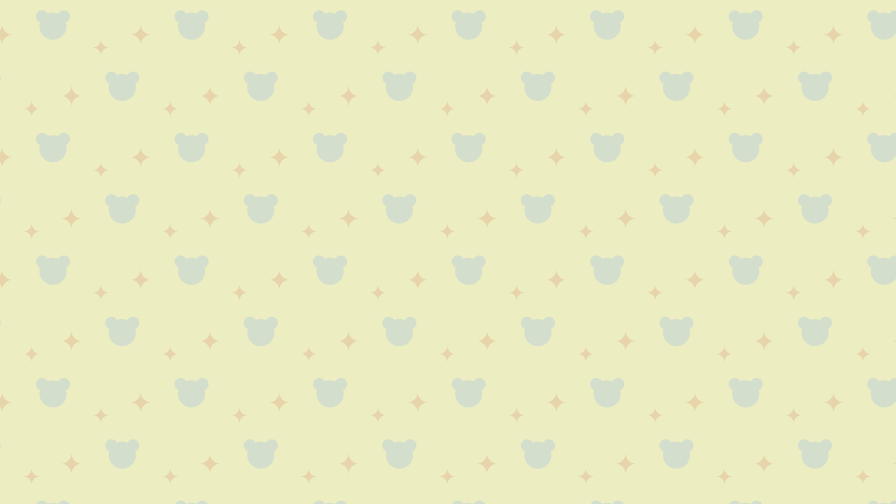
A Shadertoy shader for this pattern:

```glsl
const vec3 CREAM = vec3(0.93, 0.93, 0.76);
const vec3 SAGE  = vec3(0.83, 0.87, 0.80);
const vec3 PEACH = vec3(0.91, 0.83, 0.67);

// Offset from the nearest point of a lattice whose rows shift by half a step
vec2 staggeredOffset(vec2 p, vec2 anchor, vec2 spacing) {
    vec2 q = p - anchor;
    float row = floor(q.y / spacing.y + 0.5);
    q.x -= 0.5 * spacing.x * row;
    q.x = mod(q.x + 0.5 * spacing.x, spacing.x) - 0.5 * spacing.x;
    return vec2(q.x, q.y - row * spacing.y);
}

// Round head with two mirrored ears
float bearDistance(vec2 p, float headRadius, vec2 earCenter, float earRadius) {
    float head = length(p) - headRadius;
    float ear = length(vec2(abs(p.x), p.y) - earCenter) - earRadius;
    return min(head, ear);
}

// Four-pointed star with sides hollowed by circular arcs
float sparkleDistance(vec2 p, float radius) {
    p = abs(p);
    vec2 arcCenter = vec2(1.15 * radius);
    float arcRadius = length(arcCenter - vec2(radius, 0.0));
    float hollow = arcRadius - length(p - arcCenter);
    float chord = (p.x + p.y - radius) * 0.7071;
    return max(hollow, chord);
}

float coverage(float dist, float pixel) {
    return clamp(0.5 - dist / pixel, 0.0, 1.0);
}

void mainImage(out vec4 fragColor, in vec2 fragCoord) {
    float pixel = 1.0 / iResolution.y;
    vec2 p = fragCoord * pixel;

    // Shared lattice, in canvas heights
    vec2 spacing = vec2(0.2749, 0.1216);
    vec2 bearAnchor = vec2(0.7924, 0.5833);
    vec2 largeAnchor = bearAnchor + vec2(-0.1009, -0.0169);
    vec2 smallAnchor = bearAnchor + vec2(0.0951, -0.0424);

    float bear = bearDistance(staggeredOffset(p, bearAnchor, spacing),
                              0.0269, vec2(0.0215, 0.0192), 0.0123);
    float largeStar = sparkleDistance(staggeredOffset(p, largeAnchor, spacing), 0.0187);
    float smallStar = sparkleDistance(staggeredOffset(p, smallAnchor, spacing), 0.0148);

    // Flat layers
    vec3 color = mix(CREAM, SAGE, coverage(bear, pixel));
    color = mix(color, PEACH, coverage(min(largeStar, smallStar), pixel));
    fragColor = vec4(color, 1.0);
}
```
